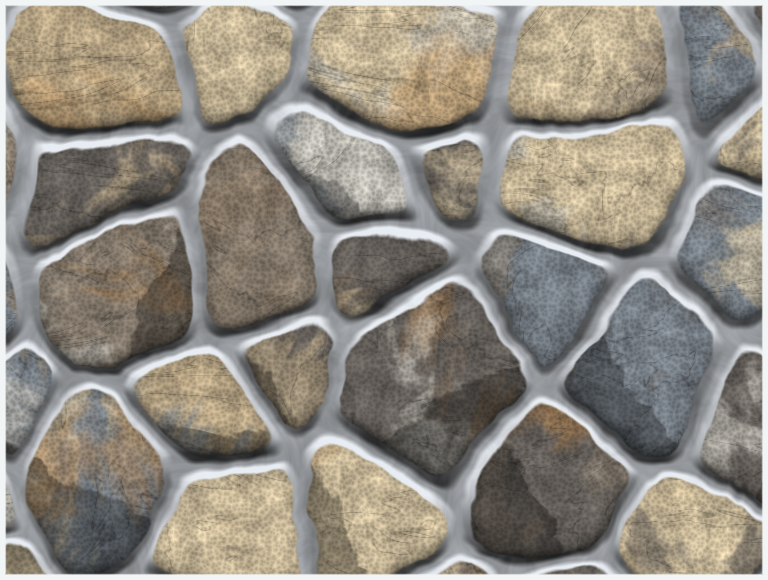
Write a Shadertoy shader that draws this texture.

```glsl
const vec2 STONE_SIZE = vec2(0.27, 0.205);
const vec3 RUST = vec3(0.66, 0.47, 0.27);
const vec3 FRAME = vec3(0.95, 0.96, 0.96);
const vec3 STONE_COLORS[6] = vec3[6](
    vec3(0.76, 0.70, 0.58),   // sand
    vec3(0.39, 0.37, 0.35),   // umber grey
    vec3(0.69, 0.62, 0.50),   // ochre
    vec3(0.46, 0.49, 0.52),   // slate
    vec3(0.71, 0.70, 0.67),   // pale granite
    vec3(0.50, 0.46, 0.41));  // brown grey

struct Stone {
    vec2 id;
    vec2 center;
    vec2 outward;   // direction towards the nearest joint
    float edge;     // distance to the middle of that joint
};

vec2 hash2(vec2 c) {
    vec3 q = fract(c.xyx * vec3(0.1031, 0.1030, 0.0973));
    q += dot(q, q.yzx + 33.33);
    return fract((q.xx + q.yz) * q.zy);
}

float layeredSines(vec2 p, int layers) {
    float sum = 0.0, amp = 0.8;
    for (int i = 0; i < layers; i++) {
        p = mat2(0.8, -0.6, 0.6, 0.8) * p * 1.9 + 1.3;
        p += 0.9 * sin(p.yx * 0.7 + 0.4);
        sum += amp * sin(p.x) * cos(p.y);
        amp *= 0.62;
    }
    return sum;
}

// Distance to the nearest scattered point
float cellular(vec2 p) {
    vec2 cell = floor(p);
    float nearest = 2.0;
    for (int y = -1; y <= 1; y++)
    for (int x = -1; x <= 1; x++) {
        vec2 c = cell + vec2(x, y);
        nearest = min(nearest, distance(p, c + hash2(c)));
    }
    return nearest;
}

// Position in xy, size weight in z
vec3 stoneSite(vec2 cell) {
    vec2 jitter = 0.8 * (hash2(cell + 17.0) - 0.5);
    vec2 stagger = vec2(0.5 * mod(cell.y, 2.0), 0.0);
    return vec3((cell + 0.5 + stagger + jitter) * STONE_SIZE,
                0.022 * hash2(cell + 71.0).x);
}

// Weighted Voronoi cell with rounded corners
Stone findStone(vec2 p, float sharpness) {
    vec2 home = floor(p / STONE_SIZE), id = home;
    float best = 1e3;
    vec3 site = vec3(0.0);
    for (int y = -2; y <= 2; y++)
    for (int x = -2; x <= 2; x++) {
        vec2 c = home + vec2(x, y);
        vec3 s = stoneSite(c);
        float power = dot(p - s.xy, p - s.xy) - s.z;
        if (power < best) { best = power; site = s; id = c; }
    }
    float total = 1e-20;
    vec2 outward = vec2(0.0);
    for (int y = -2; y <= 2; y++)
    for (int x = -2; x <= 2; x++) {
        vec2 c = id + vec2(x, y);
        if (x == 0 && y == 0) continue;
        vec3 s = stoneSite(c);
        vec2 span = s.xy - site.xy;
        float power = dot(p - s.xy, p - s.xy) - s.z;
        float weight = exp(-sharpness * (power - best) / (2.0 * length(span)));
        total += weight;
        outward += weight * normalize(span);
    }
    return Stone(id, site.xy, outward / total, -log(total) / sharpness);
}

vec3 stoneColor(vec2 p, Stone stone) {
    vec2 pick = hash2(stone.id + 5.0), trait = hash2(stone.id + 43.0);
    vec2 q = p + stone.id * 3.7;
    float patches = layeredSines(q * 6.0, 5);
    float stain = smoothstep(0.1, 0.9, layeredSines(q * 4.0 + 9.0, 5));
    vec3 col = mix(STONE_COLORS[int(pick.x * 6.0)], STONE_COLORS[int(pick.y * 6.0)],
                   0.65 * smoothstep(0.0, 0.6, patches));
    col = mix(col, RUST, 0.75 * stain * trait.x);

    // Broken lower face
    float angle = -1.57 + 2.4 * (trait.y - 0.5);
    float face = dot(p - stone.center, vec2(cos(angle), sin(angle))) - 0.035
               + 0.014 * layeredSines(q * 14.0, 4);
    col *= 1.0 - 0.32 * smoothstep(0.0, 0.008, face) * step(0.45, trait.x);

    // Veins, mottling and grain
    float vein = 1.0 - smoothstep(0.0, 0.09, abs(layeredSines(q * vec2(5.0, 9.0), 5)));
    float grain = 0.13 * layeredSines(q * 28.0, 5) + 0.30 * (cellular(q * 130.0) - 0.45);
    return col * (1.02 + grain - 0.16 * vein);
}

void mainImage(out vec4 fragColor, in vec2 fragCoord) {
    vec2 p = fragCoord / iResolution.y;
    float aspect = iResolution.x / iResolution.y;
    vec2 warp = vec2(layeredSines(p * 5.0, 4), layeredSines(p * 5.0 + 20.0, 4));
    Stone stone = findStone(p + 0.011 * warp, 85.0);

    // Mortar: lit upper bank, shadow under the stone above
    float rough = layeredSines(p * 22.0, 4);
    float halfWidth = 0.0165 + 0.004 * layeredSines(p * 6.0 + 4.0, 3);
    float light = stone.outward.y * smoothstep(0.0, 0.011, stone.edge);
    float tone = clamp(0.59 + 0.43 * light + 0.05 * rough, 0.13, 0.93);
    vec3 mortar = tone * vec3(0.98, 1.0, 1.025);

    // Stone face with a shaded lower rim
    float inside = stone.edge - halfWidth;
    float rim = exp(-max(inside, 0.0) / 0.011);
    vec3 face = stoneColor(p, stone);
    face *= 1.0 - rim * (0.12 + 0.5 * max(-stone.outward.y, 0.0));
    vec3 col = mix(mortar, face, smoothstep(-0.003, 0.003, inside + 0.0015 * rough));

    // Thin pale frame
    vec2 border = min(p, vec2(aspect, 1.0) - p);
    col = mix(FRAME, col, smoothstep(0.008, 0.012, min(border.x, border.y)));
    fragColor = vec4(clamp(col, 0.0, 1.0), 1.0);
}
```
